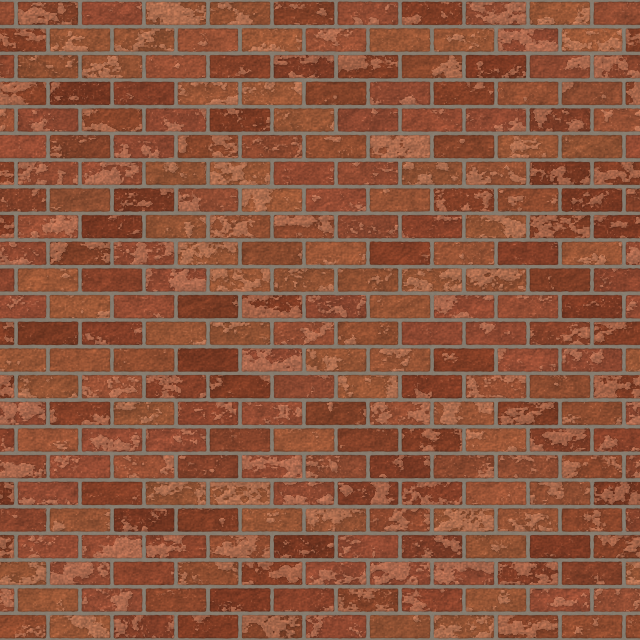
Write a WebGL 1 fragment shader that draws this texture.

```glsl
precision highp float;
uniform vec2 u_resolution;

const vec2 BRICKS = vec2(10.0, 24.0);   // bricks across, courses down
const float ASPECT = 2.4;               // brick pitch measured in course heights
const float JOINT = 0.136;              // mortar width in course heights
const float CORNER = 0.06;

const vec3 MORTAR = vec3(0.53, 0.49, 0.44);
const vec3 ORANGE_CLAY = vec3(0.59, 0.335, 0.21);
const vec3 RED_CLAY = vec3(0.56, 0.285, 0.195);
const vec3 DARK_CLAY = vec3(0.47, 0.215, 0.13);
const vec3 PALE_CRUST = vec3(0.68, 0.46, 0.355);

float hash(vec2 p, float seed) {
  vec3 q = fract(vec3(p.xyx + seed * 7.31) * vec3(0.1031, 0.1030, 0.0973));
  q += dot(q, q.yzx + 33.33);
  return fract((q.x + q.y) * q.z);
}

// Value noise that wraps after a whole number of cells
float noise(vec2 p, float period) {
  vec2 i = floor(p);
  vec2 f = fract(p);
  f = f * f * (3.0 - 2.0 * f);
  vec2 a = mod(i, period);
  vec2 b = mod(i + 1.0, period);
  return mix(mix(hash(a, 1.0), hash(vec2(b.x, a.y), 1.0), f.x),
             mix(hash(vec2(a.x, b.y), 1.0), hash(b, 1.0), f.x), f.y);
}

float fbm(vec2 p, float period, float gain) {
  float sum = 0.0;
  float total = 0.0;
  float amp = 1.0;
  for (int i = 0; i < 4; i++) {
    sum += amp * noise(p, period);
    total += amp;
    amp *= gain;
    p *= 2.0;
    period *= 2.0;
  }
  return sum / total;
}

float roundedBox(vec2 p, vec2 halfSize, float radius) {
  vec2 d = abs(p) - halfSize + radius;
  return length(max(d, 0.0)) + min(max(d.x, d.y), 0.0) - radius;
}

// Crumbling layer height, leaning towards one long side of the brick
float crustHeight(vec2 p, vec2 offset, float lean) {
  return fbm(p * vec2(1.5, 2.0) + offset, 256.0, 0.68) + lean * p.y;
}

vec3 clayColor(vec2 id) {
  vec3 clay = mix(ORANGE_CLAY, RED_CLAY, smoothstep(0.25, 0.85, hash(id, 2.0)));
  clay = mix(clay, DARK_CLAY, 0.9 * smoothstep(0.45, 1.0, hash(id, 3.0)));
  return clay * mix(0.95, 1.05, hash(id, 4.0));
}

vec3 brickColor(vec2 p, vec2 id, float edge) {
  vec2 offset = 90.0 * vec2(hash(id, 5.0), hash(id, 6.0));
  float lean = 0.3 * (hash(id, 7.0) - 0.5);
  vec3 color = clayColor(id);

  // Mottled body and fine grain
  float mottle = fbm(p * 2.5 + offset.yx, 256.0, 0.6);
  float grain = noise(p * 17.0 + offset, 4096.0);
  color *= 1.0 + 0.28 * (mottle - 0.5) + 0.16 * (grain - 0.5);

  // Pale worn crust and its loose flecks
  float height = crustHeight(p, offset, lean);
  float level = mix(0.48, 0.73, hash(id, 8.0));
  float crust = smoothstep(level - 0.015, level + 0.035, height);
  float flecks = smoothstep(0.72, 0.92, grain) * smoothstep(level - 0.2, level, height);
  vec3 pale = mix(PALE_CRUST, color * 1.25, 0.3) * (0.9 + 0.2 * grain);
  color = mix(color, pale, max(0.85 * crust, 0.5 * flecks));

  // Relief lit from the upper left, with dark crust rims
  float slope = height - crustHeight(p + vec2(-0.04, 0.05), offset, lean);
  float rim = smoothstep(level - 0.07, level - 0.01, height) * (1.0 - crust);
  color *= 1.0 + clamp(0.8 * slope, -0.12, 0.12) - 0.1 * rim;
  return color * mix(0.86, 1.0, smoothstep(0.0, 0.07, edge));
}

void main() {
  vec2 uv = gl_FragCoord.xy / u_resolution;
  float pixel = BRICKS.y / u_resolution.y;

  // Running bond: each course shifts by half a brick
  vec2 grid = uv * BRICKS;
  float course = floor(grid.y);
  grid.x -= 0.75 - 0.5 * mod(course, 2.0);
  vec2 id = mod(floor(grid), BRICKS);
  vec2 p = (fract(grid) - 0.5) * vec2(ASPECT, 1.0);

  // Brick outline with slightly chipped edges
  vec2 halfSize = 0.5 * (vec2(ASPECT, 1.0) - JOINT);
  float dist = roundedBox(p, halfSize, CORNER);
  dist += 0.025 * (noise(uv * 192.0, 192.0) - 0.5);
  float mask = 1.0 - smoothstep(-0.6 * pixel, 0.6 * pixel, dist);

  // Sandy mortar, shaded where it meets the bricks
  float sand = fbm(uv * 128.0, 128.0, 0.8);
  vec3 mortar = MORTAR * (1.0 + 0.12 * (sand - 0.5));
  mortar *= mix(0.93, 1.0, smoothstep(0.0, 0.04, dist));

  gl_FragColor = vec4(mix(mortar, brickColor(p, id, -dist), mask), 1.0);
}
```
